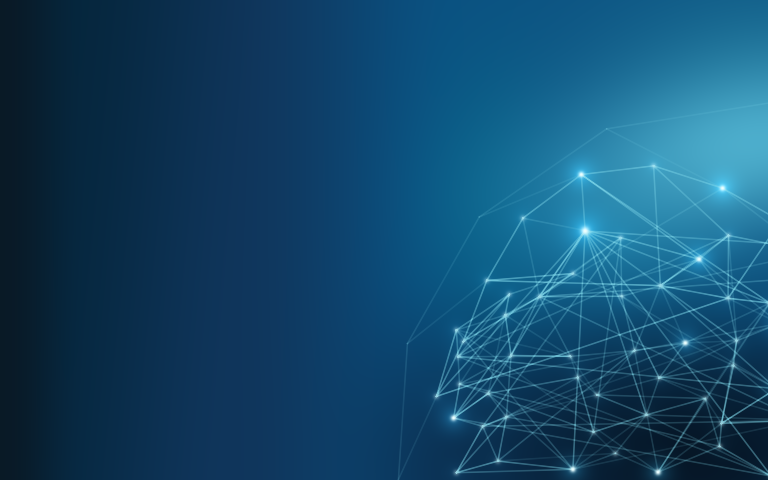
A WebGL 1 fragment shader for this background:

```glsl
precision highp float;
uniform vec2 u_resolution;

float hash(float n) {
  return fract(sin(n * 127.1 + 3.7) * 43758.5453);
}

// Soft elliptical spot
float blob(vec2 p, vec2 center, vec2 radius) {
  vec2 q = (p - center) / radius;
  return exp(-dot(q, q));
}

// Thin line that brightens slightly towards its ends
float strand(vec2 p, vec2 a, vec2 b) {
  vec2 ab = b - a;
  float t = clamp(dot(p - a, ab) / dot(ab, ab), 0.0, 1.0);
  float d = length(p - a - ab * t);
  return smoothstep(0.0029, 0.0004, d) * (0.75 + 0.6 * abs(t - 0.5));
}

// Point on the dome, angle measured from the right
vec2 dome(float angle, float radius) {
  return vec2(1.45, 0.0) + radius * vec2(cos(angle), sin(angle));
}

// Ten nodes on the rim, then six jittered rows of seven under it
vec2 node(float i) {
  if (i < 9.5) return dome(2.83 - 0.225 * i, 0.62 + 0.06 * sin(0.9 * i - 2.1));
  float row = floor((i - 9.5) / 7.0);
  float column = i - 10.0 - 7.0 * row;
  float x = 0.9 + 0.11 * (column + 0.4 * mod(row, 2.0) + 0.8 * hash(i));
  float u = (x - 1.45) / 0.62;
  float top = 0.55 * sqrt(max(1.0 - u * u, 0.0));
  return vec2(x, top * (row + 0.9 * hash(i + 71.0)) / 6.0);
}

vec3 backdrop(vec2 p) {
  float slant = p.x + 0.1 * (0.5 - p.y);
  vec3 c = mix(vec3(0.035, 0.10, 0.15), vec3(0.02, 0.15, 0.24), smoothstep(0.0, 0.18, p.x));
  c = mix(c, vec3(0.06, 0.21, 0.36), smoothstep(0.08, 0.55, slant));
  c = mix(c, vec3(0.04, 0.31, 0.50), smoothstep(0.48, 0.95, p.x));
  c = mix(c, vec3(0.02, 0.37, 0.52), 0.8 * blob(p, vec2(1.02, 0.58), vec2(0.15, 0.3)));

  // Navy floor, teal haze and bright glow at the right
  float floorShade = smoothstep(0.45, 0.0, p.y) * smoothstep(0.6, 0.95, p.x);
  c = mix(c, vec3(0.05, 0.21, 0.36), 0.85 * floorShade);
  c = mix(c, vec3(0.09, 0.48, 0.65), 0.9 * blob(p, vec2(1.29, 0.54), vec2(0.25, 0.19)));
  c = mix(c, vec3(0.10, 0.44, 0.58), 0.7 * blob(p, vec2(1.6, 0.85), vec2(0.42, 0.25)));
  vec2 tilted = vec2(p.x, p.y - 0.14 * (p.x - 1.55));
  c = mix(c, vec3(0.30, 0.68, 0.80), blob(tilted, vec2(1.57, 0.70), vec2(0.36, 0.17)));
  return mix(c, vec3(0.02, 0.08, 0.14), 0.95 * blob(p, vec2(1.45, 0.05), vec2(0.44, 0.25)));
}

// Light of the web: x holds strands, y holds halos, z holds node cores
vec3 network(vec2 p) {
  vec3 light = vec3(0.0);
  vec2 hub = vec2(1.219, 0.519);

  // Faint outer shell
  for (int i = 0; i < 5; i++) {
    float k = float(i);
    vec2 a = dome(3.14 - 0.44 * k, 0.62 + 0.045 * k);
    vec2 b = dome(2.70 - 0.44 * k, 0.665 + 0.045 * k);
    light.x += 0.14 * strand(p, a, b);
    light.x += 0.12 * strand(p, a, node(2.0 * k));
  }

  for (int i = 0; i < 52; i++) {
    float n = float(i);
    vec2 a = node(n);
    float fade = 0.15 + 0.45 * hash(n + 19.0);

    if (n < 9.5) {
      // Rim outline and links down into the web
      if (n < 8.5) light.x += 0.5 * strand(p, a, node(n + 1.0));
      light.x += fade * strand(p, a, node(45.0 + min(n, 6.0)));
      light.x += fade * strand(p, a, node(38.0 + floor(7.0 * hash(n + 5.0))));
    } else {
      // Row neighbours, links upwards and a few long diagonals
      if (mod(n - 10.0, 7.0) < 5.5) light.x += fade * strand(p, a, node(n + 1.0));
      if (n < 44.5) light.x += fade * strand(p, a, node(n + 7.0));
      if (n < 43.5) light.x += 0.7 * fade * strand(p, a, node(n + 8.0 - 2.0 * mod(n, 2.0)));
      float far = 10.0 + floor(42.0 * hash(n + 53.0));
      light.x += 0.6 * fade * strand(p, a, node(far) + 0.0001);
    }
    if (mod(n, 4.0) < 0.5) light.x += 0.4 * strand(p, hub, a);

    float d = length(p - a);
    float power = 0.35 + 0.65 * step(0.74, hash(n + 37.0));
    light.y += power * (0.6 * exp(-d / 0.009) + 0.25 * power * exp(-d * d / 0.0011));
    light.z += power * exp(-d * d / 0.000035);
  }

  // Central star
  float h = length(p - hub);
  light.y += 0.8 * exp(-h / 0.014) + 0.2 * exp(-h * h / 0.002);
  light.z += exp(-h * h / 0.00007);
  return light;
}

void main() {
  vec2 p = gl_FragCoord.xy / u_resolution.y;
  p.x *= 1.6 * u_resolution.y / u_resolution.x;
  vec3 color = backdrop(p);

  if (p.x > 0.7) {
    vec3 light = network(p);
    color += vec3(0.15, 0.53, 0.65) * light.y * 0.7;
    color = mix(color, vec3(0.50, 0.85, 0.92), min(light.x, 0.8));
    color = mix(color, vec3(0.93, 1.0, 1.0), min(light.z, 1.0));
  }
  gl_FragColor = vec4(min(color, 1.0), 1.0);
}
```
